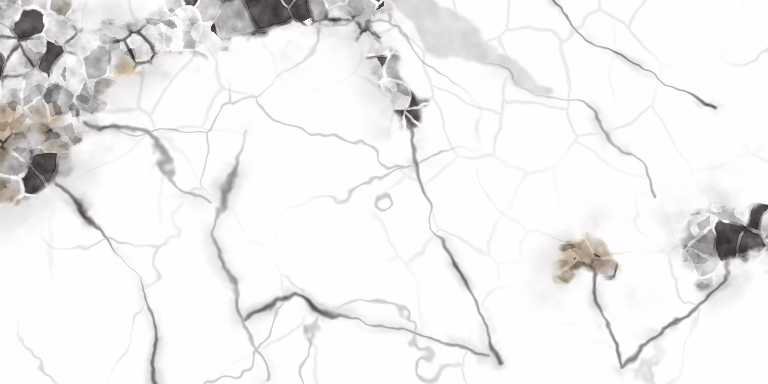
This texture is drawn by a WebGL 1 fragment shader. Its source:

```glsl
precision highp float;
uniform vec2 u_resolution;

const vec3 WHITE = vec3(1.0, 0.993, 0.992);
const vec3 INK = vec3(0.18, 0.165, 0.17);
const vec3 OCHRE = vec3(0.70, 0.56, 0.38);
const float WARP = 0.17;          // wander of veins and bands
const float STONE_SCALE = 15.0;   // breccia fragments per unit
const float CHIP_SCALE = 38.0;
const float CRACK_SCALE = 2.3;    // faint network cells per unit
const float CRACK_INK = 0.24;
const float VEIN_WIDTH = 0.008;

float hash(vec2 p) {
  vec3 q = fract(p.xyx * 0.1031);
  q += dot(q, q.yzx + 33.33);
  return fract((q.x + q.y) * q.z);
}

vec2 hash2(vec2 p) {
  return vec2(hash(p), hash(p + 71.7));
}

float noise(vec2 p) {
  vec2 i = floor(p), f = fract(p);
  f = f * f * (3.0 - 2.0 * f);
  return mix(mix(hash(i), hash(i + vec2(1, 0)), f.x),
             mix(hash(i + vec2(0, 1)), hash(i + 1.0), f.x), f.y);
}

float fbm(vec2 p) {
  float sum = 0.0, amp = 0.5;
  for (int i = 0; i < 5; i++) {
    sum += amp * noise(p);
    p = mat2(1.6, 1.2, -1.2, 1.6) * p + 13.1;
    amp *= 0.5;
  }
  return sum;
}

vec2 wander(vec2 p) {
  return vec2(fbm(p), fbm(p + 37.0)) - 0.48;
}

// x: distance to the cell border, yz: random values of the cell
vec3 cells(vec2 p) {
  vec2 base = floor(p), near = vec2(9.0), next = vec2(9.0), id = base;
  for (int j = -1; j <= 1; j++) {
    for (int i = -1; i <= 1; i++) {
      vec2 c = base + vec2(i, j);
      vec2 r = c + hash2(c + 50.0) - p;
      if (dot(r, r) < dot(near, near)) {
        next = near;
        near = r;
        id = c;
      } else if (dot(r, r) < dot(next, next)) {
        next = r;
      }
    }
  }
  return vec3(dot(0.5 * (near + next), normalize(next - near)), hash2(id + 150.0));
}

float segment(vec2 p, vec2 a, vec2 b) {
  vec2 ab = b - a;
  return length(p - a - ab * clamp(dot(p - a, ab) / dot(ab, ab), 0.0, 1.0));
}

float line(float d, float w) {
  return 1.0 - smoothstep(0.0, w + 0.7 / u_resolution.y, d);
}

// Thin dark core with a patchy grey fringe
float vein(vec2 p, vec2 a, vec2 b, vec2 c, float strength) {
  float d = min(segment(p, a, b), segment(p, b, c));
  float swell = noise(p * 8.0 + a * 5.0);
  float core = line(d, VEIN_WIDTH * (0.35 + 1.2 * swell * swell));
  float fringe = line(d, VEIN_WIDTH * 4.5) * smoothstep(0.4, 0.65, fbm(p * 14.0));
  return strength * (core * (0.2 + 0.8 * swell) + 0.4 * fringe * swell);
}

float cracks(vec2 p, float scale) {
  float d = cells(p * scale + wander(p * 3.5 + scale) * 0.9).x / scale;
  return line(d, 0.006) * smoothstep(0.42, 0.66, fbm(p * 2.6 + scale));
}

void main() {
  vec2 p = gl_FragCoord.xy / u_resolution.y;
  vec2 q = p + WARP * wander(p * 4.5);

  // Breccia bands, as signed depth inside the band
  float left = max(0.17 - segment(q, vec2(0.03, 0.86), vec2(0.06, 0.72)),
                   0.09 - segment(q, vec2(-0.03, 0.52), vec2(0.10, 0.60)));
  left = max(left, 0.06 - segment(q, vec2(0.16, 0.82), vec2(0.62, 0.99)));
  float top = max(0.075 - segment(q, vec2(0.65, 0.98), vec2(0.96, 1.0)),
                  0.03 - segment(q, vec2(0.97, 0.95), vec2(1.09, 0.71)));
  float right = max(0.075 - segment(q, vec2(1.88, 0.38), vec2(2.05, 0.40)),
                    0.035 - segment(q, vec2(1.53, 0.31), vec2(1.60, 0.29)));
  float darkZone = smoothstep(-0.02, 0.03, max(top, right));
  float depth = max(left, max(top, right));
  float cover = smoothstep(-0.015, 0.012, depth + 0.12 * (fbm(p * 11.0) - 0.48));

  // Angular stones, small chips and dark seams
  vec2 s = p + 0.05 * wander(p * 12.0);
  vec3 stone = cells(s * STONE_SCALE);
  vec3 chip = cells(s * CHIP_SCALE + 9.0);
  float grain = fbm(p * 32.0);
  float body = smoothstep(0.02, 0.09, stone.x);
  float dark = step(mix(0.9, 0.6, darkZone), stone.z);
  float breccia = mix(0.06 + 0.32 * stone.y * stone.y, 0.84, dark) * body;
  breccia += (1.0 - dark * body) * 0.35 * chip.y * chip.y * smoothstep(0.35, 0.6, fbm(p * 9.0));
  breccia += line(stone.x / STONE_SCALE, 0.006) * 0.75 * smoothstep(0.42, 0.62, fbm(p * 8.0 + 5.0));
  breccia += 0.5 * (grain - 0.48);

  // Smooth pale grey drift
  float drift = max(0.05 - segment(q, vec2(1.08, 1.04), vec2(1.21, 0.88)),
                    0.022 - segment(q, vec2(1.21, 0.87), vec2(1.42, 0.76)));
  float ink = smoothstep(-0.008, 0.008, drift) * (0.14 + 0.16 * (grain - 0.4));

  // Trunk veins, falling mostly to the right
  float veins = vein(q, vec2(1.44, 1.02), vec2(1.62, 0.88), vec2(1.86, 0.73), 0.75);
  veins = max(veins, vein(q, vec2(1.24, 0.84), vec2(1.52, 0.69), vec2(1.73, 0.48), 0.55));
  veins = max(veins, vein(q, vec2(1.09, 0.71), vec2(1.15, 0.41), vec2(1.33, 0.06), 0.6));
  veins = max(veins, vein(q, vec2(0.65, 0.70), vec2(0.57, 0.42), vec2(0.68, 0.02), 0.42));
  veins = max(veins, vein(q, vec2(0.16, 0.54), vec2(0.38, 0.25), vec2(0.46, 0.02), 0.65));
  veins = max(veins, vein(q, vec2(0.66, 0.12), vec2(0.80, 0.20), vec2(1.30, 0.08), 0.6));
  veins = max(veins, vein(q, vec2(1.55, 0.29), vec2(1.63, 0.03), vec2(1.92, 0.34), 0.7));
  veins = max(veins, vein(q, vec2(0.22, 0.68), vec2(0.36, 0.62), vec2(0.57, 0.50), 0.5));

  // Faint network and haze beside the bands
  float faint = CRACK_INK * cracks(p, CRACK_SCALE) + 0.4 * CRACK_INK * cracks(p + 3.0, 2.2 * CRACK_SCALE);
  float haze = smoothstep(-0.13, 0.0, depth) * smoothstep(0.42, 0.65, fbm(p * 9.0 + 21.0));
  ink = max(ink, max(veins, faint)) + 0.13 * haze * (1.0 - cover);
  ink = clamp(mix(ink, max(breccia, 0.6 * veins), cover), 0.0, 0.95);

  // Ochre stains inside the bands
  vec3 color = mix(WHITE, INK, ink);
  float stain = cover * smoothstep(0.54, 0.68, fbm(p * 6.0 + 44.0)) * (1.0 - 0.7 * dark * body);
  color = mix(color, color * mix(OCHRE, WHITE, 0.35), 0.75 * stain);
  gl_FragColor = vec4(color, 1.0);
}
```
